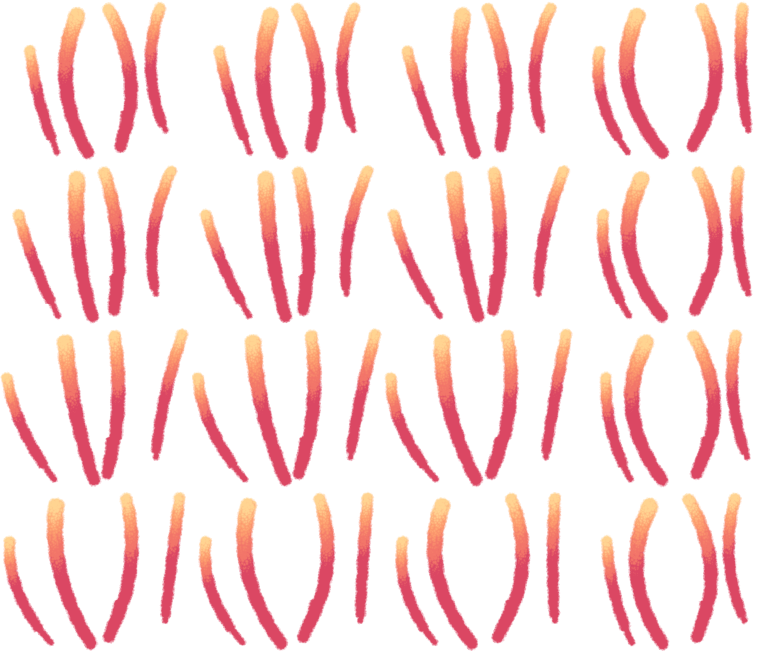
Give the GLSL for this pattern, as a Shadertoy shader.

```glsl
const float TAU = 6.2831853;
const vec2 CELL = vec2(192.0, 163.5);

// Per strand: x of (top, middle, bottom), its sway, and the frame where the sway peaks
const vec3 REST[4] = vec3[4](vec3(18.5, 29, 53.7), vec3(67.5, 66, 90), vec3(116, 128, 115.5), vec3(171, 161, 163));
const vec3 SWAY[4] = vec3[4](vec3(12.5, 11, 4), vec3(11.5, 13.5, 4), vec3(12, 12, 7), vec3(12, 11, 9));
const vec3 PEAK[4] = vec3[4](vec3(15, 0.5, 2), vec3(1.5, 4, 5.5), vec3(10.3, 12.5, 15), vec3(7, 9, 12.5));
// Depth of both ends, radii (top, middle, bottom), and brush nick (position, radius change, shift)
const vec2 SPAN[4] = vec2[4](vec2(51, 152), vec2(16, 153), vec2(9, 146), vec2(8, 130));
const vec3 RADIUS[4] = vec3[4](vec3(5.2, 6, 4.6), vec3(8, 7.2, 5.6), vec3(5.8, 7.8, 5), vec3(5.4, 6.2, 4.6));
const vec3 NICK[4] = vec3[4](vec3(0.87, -1.8, 0.5), vec3(0.8, 0.3, 0), vec3(0.75, 0.8, -1.6), vec3(0.96, -2, 0.5));

vec2 hash2(vec2 p) {
    vec3 q = fract(p.xyx * vec3(0.1031, 0.1030, 0.0973));
    q += dot(q, q.yzx + 33.33);
    return fract((q.xx + q.yz) * q.zy);
}

// Distance to the nearest scattered point
float cellular(vec2 p) {
    vec2 base = floor(p);
    float nearest = 2.0;
    for (int j = -1; j <= 1; j++)
        for (int i = -1; i <= 1; i++) {
            vec2 cell = base + vec2(i, j);
            nearest = min(nearest, distance(p, cell + hash2(cell)));
        }
    return nearest;
}

float bend(vec3 k, float t) {
    return mix(mix(k.x, k.y, t), mix(k.y, k.z, t), t);
}

// Signed distance to one strand, position along it, and relative offset across it
vec3 strand(vec2 p, int id, float frame) {
    vec3 x = REST[id] + SWAY[id] * cos(TAU / 16.0 * (frame - PEAK[id]));
    x.y = 2.0 * x.y - 0.5 * (x.x + x.z);
    vec3 nick = NICK[id];
    vec3 best = vec3(1e3, 0, 0);
    vec2 a = vec2(x.x, SPAN[id].x);
    const int STEPS = 18;
    for (int i = 1; i <= STEPS; i++) {
        float t = float(i) / float(STEPS);
        vec2 b = vec2(bend(x, t), mix(SPAN[id].x, SPAN[id].y, t));
        float h = clamp(dot(p - a, b - a) / dot(b - a, b - a), 0.0, 1.0);
        float along = (float(i - 1) + h) / float(STEPS);
        float nicked = smoothstep(-0.012, 0.012, along - nick.x);
        float r = bend(RADIUS[id], along) + nick.y * nicked;
        vec2 offset = p - mix(a, b, h) - vec2(nick.z * nicked, 0);
        float d = length(offset) - r;
        if (d < best.x) best = vec3(d, along, offset.x / r);
        a = b;
    }
    return best;
}

// Peach tip through coral to crimson
vec3 strandColor(float t) {
    vec3 c = mix(vec3(1.0, 0.83, 0.57), vec3(0.99, 0.61, 0.43), smoothstep(0.0, 0.2, t));
    c = mix(c, vec3(0.95, 0.46, 0.41), smoothstep(0.16, 0.34, t));
    return mix(c, vec3(0.86, 0.28, 0.39), smoothstep(0.36, 0.49, t));
}

void mainImage(out vec4 fragColor, in vec2 fragCoord) {
    // Four by four frames; the last column continues the cycle downwards
    vec2 grid = fragCoord / iResolution.xy * 4.0;
    vec2 id = floor(grid);
    float row = 3.0 - id.y;
    float frame = id.x < 3.0 ? row * 3.0 + id.x : 12.0 + row;
    vec2 p = vec2(fract(grid.x), 1.0 - fract(grid.y)) * CELL;
    float pixel = 4.0 * CELL.x / iResolution.x;

    // Grain roughens both outline and gradient
    vec2 sheet = grid * CELL;
    float grain = cellular(sheet / 2.6) - 0.45;
    float wobble = 0.35 * sin(sheet.y * 0.31 + 1.7 * sin(sheet.x * 0.13));

    vec3 color = vec3(1);
    for (int i = 0; i < 4; i++) {
        vec3 s = strand(p, i, frame);
        float edge = s.x + grain * 1.3 + wobble;
        float cover = 1.0 - smoothstep(-0.9 - 0.5 * pixel, 1.2 + 0.5 * pixel, edge);
        float tone = s.y + grain * 0.1 + 0.07 * s.z * s.z + 0.025 * s.z;
        if (i == 0) tone += 0.05 * smoothstep(0.1, 0.4, s.y);
        color = mix(color, strandColor(tone), cover);
    }
    fragColor = vec4(color, 1);
}
```
